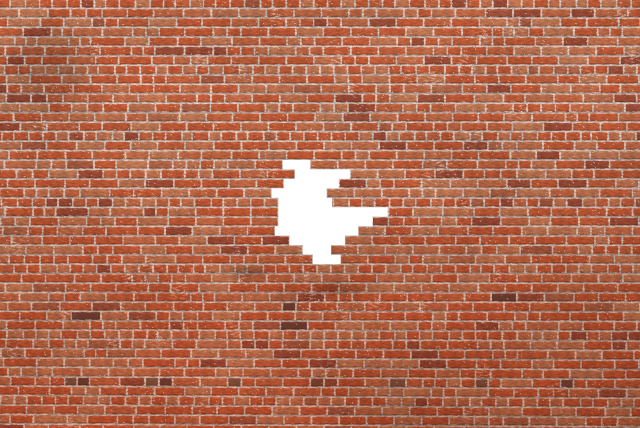
Reproduce this texture procedurally as a Shadertoy shader.

```glsl
const float ROW_H = 0.022135;
const float BRICK_W = 0.0645;
const float FIRST_ROW = 16.88;   // rows above the opening

// Left and right ends of the opening, one course per entry, downwards
const vec2 OPENING[11] = vec2[11](
    vec2(125, 174), vec2(147, 246), vec2(127, 226), vec2(105, 204),
    vec2(117, 214), vec2(117, 314), vec2(117, 287), vec2(111, 261),
    vec2(137, 237), vec2(161, 212), vec2(179, 229));

float hash(vec2 p) {
    p = fract(p * vec2(0.1731, 0.2397) + 0.137);
    p += dot(p, p.yx + 31.32);
    return fract((p.x + p.y) * p.x * 17.13);
}

vec2 openingSpan(int course) { return 0.5 + OPENING[course] / 768.0; }

float boxDistance(vec2 p, vec2 halfSize, float radius) {
    vec2 d = abs(p) - halfSize + radius;
    return length(max(d, 0.0)) + min(max(d.x, d.y), 0.0) - radius;
}

float spanDistance(vec2 p, vec2 span, float y) {
    vec2 center = vec2(0.5 * (span.x + span.y), y);
    return boxDistance(p - center, vec2(0.5 * (span.y - span.x), 0.5 * ROW_H), 0.0004);
}

// Courses of the opening, bridged where they overlap
float openingDistance(vec2 p) {
    float d = 1.0;
    vec2 above = openingSpan(0);
    for (int i = 0; i < 11; i++) {
        vec2 span = openingSpan(i);
        float top = (FIRST_ROW + float(i)) * ROW_H;
        d = min(d, spanDistance(p, span, top + 0.5 * ROW_H));
        if (i > 0) d = min(d, spanDistance(p, vec2(max(span.x, above.x), min(span.y, above.y)), top));
        above = span;
    }
    return d;
}

// Distance to the nearest scattered point, and that point's random value
vec2 cellular(vec2 p) {
    vec2 cell = floor(p), best = vec2(9.0, 0.0);
    for (int j = -1; j <= 1; j++)
    for (int i = -1; i <= 1; i++) {
        vec2 c = cell + vec2(i, j);
        float d = length(c + vec2(hash(c), hash(c + 57.3)) - p);
        if (d < best.x) best = vec2(d, hash(c + 19.7));
    }
    return best;
}

float waves(vec2 p) {
    float sum = 0.0, amp = 0.5;
    for (int i = 0; i < 4; i++) {
        sum += amp * sin(p.x + 1.7 * sin(p.y)) * cos(p.y * 1.2 + sin(p.x * 0.7));
        p = mat2(1.5, 1.1, -1.1, 1.5) * p + 2.3;
        amp *= 0.55;
    }
    return sum;
}

// Soft elliptical shadow as a brightness factor
float shadow(vec2 p, vec2 center, vec2 radius, float strength) {
    return 1.0 - strength * smoothstep(1.0, 0.1, length((p - center) / radius));
}

// Joints stay regular near the opening and wander further away
float jointAt(float i, float row) {
    return i + 0.28 * (hash(vec2(i + 40.0, row + 80.0)) - 0.5) * step(4.5, abs(i));
}

vec2 brickEnds(float u, float row) {
    float i = floor(u);
    if (u < jointAt(i, row)) i -= 1.0;
    else if (u > jointAt(i + 1.0, row)) i += 1.0;
    return vec2(jointAt(i, row), jointAt(i + 1.0, row));
}

vec3 brickColor(float tone, float grain, float broad) {
    vec3 c = mix(vec3(0.70, 0.32, 0.19), vec3(0.70, 0.43, 0.30), smoothstep(0.25, 0.9, tone));
    c = mix(c, vec3(0.57, 0.27, 0.19), smoothstep(0.87, 0.96, tone));
    return c * (1.0 + 0.16 * grain + 0.08 * broad);
}

void mainImage(out vec4 fragColor, in vec2 fragCoord) {
    vec2 uv = fragCoord / iResolution.xy;
    vec2 p = vec2(uv.x * 1.5, 1.0 - uv.y);
    float px = 1.0 / iResolution.y;

    // Courses sag slightly below; every seventh row is a header course
    float v = p.y / ROW_H - FIRST_ROW - 0.3 * (uv.x - 0.5) * smoothstep(0.65, 0.9, p.y);
    float row = floor(v);
    bool header = mod(row, 7.0) == 4.0;
    float len = header ? BRICK_W * 0.5 : BRICK_W;
    float start = 0.75 + len * (0.5 * mod(row, 2.0) + 0.35 * hash(vec2(row + 50.0, 3.0)));
    if (row >= 0.0 && row < 11.0) start = openingSpan(int(row)).x;
    if (row == 23.0) start = 0.598;

    // Some bricks are split into two short ones
    float u = (p.x - start) / len;
    vec2 ends = brickEnds(u, row);
    bool marked = row == 23.0 && mod(floor(ends.x + 0.5), 3.0) == 2.0;
    if (!header && (marked || hash(vec2(ends.x * 3.1 + 70.0, row + 90.0)) > 0.86)) {
        float middle = 0.5 * (ends.x + ends.y);
        if (u < middle) ends.y = middle;
        else { ends.x = middle; marked = false; }
    }
    float tone = hash(vec2(ends.x * 7.3 + 200.0, row * 3.7 + 150.0));

    // Brick outline with worn edges
    float grain = waves(p * vec2(210.0, 330.0));
    float broad = waves(p * vec2(7.0, 9.0));
    vec2 local = vec2((u - 0.5 * (ends.x + ends.y)) * len, (fract(v) - 0.5) * ROW_H);
    vec2 halfSize = vec2(0.5 * (ends.y - ends.x) * len, 0.5 * ROW_H) - vec2(0.0020, 0.0022);
    float d = boxDistance(local, halfSize, 0.0018) + 0.0010 * grain;
    float brickMask = 1.0 - smoothstep(-0.7 * px, 0.7 * px, d);

    vec3 brick = brickColor(tone, grain, broad);
    float soot = marked || (tone > 0.985 && p.y > 0.65) ? 0.6 : 0.0;
    brick = mix(brick, vec3(0.27, 0.21, 0.20), soot * (0.8 + 0.4 * grain));
    brick *= 1.0 - 0.22 * smoothstep(0.5, 1.0, local.y / halfSize.y);
    brick *= 1.0 + 0.07 * smoothstep(0.3, 0.9, -local.y / halfSize.y);

    // Mortar, lime stains and pale chips
    vec3 mortar = vec3(0.78, 0.70, 0.66) * (1.0 + 0.20 * grain + 0.08 * broad);
    mortar *= 1.0 - 0.17 * smoothstep(0.3, 0.5, fract(v) - 0.5);
    vec2 stain = cellular(p * 11.0);
    float lime = step(0.72, stain.y) * smoothstep(0.36, 0.0, stain.x) * smoothstep(-0.1, 0.6, grain);
    vec2 chip = cellular(p * vec2(120.0, 150.0) + 0.3 * grain);
    float chips = step(0.90, chip.y) * smoothstep(0.34, 0.10, chip.x);
    vec3 color = mix(mortar, brick, brickMask);
    color = mix(color, vec3(0.88, 0.82, 0.79), clamp(0.5 * lime + 0.5 * chips, 0.0, 0.8));

    // Redder toward the bottom, darkest low right
    color *= mix(vec3(1.01, 1.03, 1.04), vec3(0.96, 0.88, 0.84), smoothstep(0.25, 0.95, p.y));
    color *= 1.0 - 0.10 * smoothstep(1.4, 2.4, p.x + p.y);

    // Dusky bulges upper left and under the opening
    color *= shadow(p, vec2(0.11, 0.14), vec2(0.14, 0.16), 0.14);
    color *= shadow(p, vec2(0.58, 0.635), vec2(0.07, 0.025), 0.22);
    color *= shadow(p, vec2(0.79, 0.675), vec2(0.10, 0.025), 0.16);

    float hole = openingDistance(p) + 0.0004 * grain;
    color = mix(color, vec3(1.0), 1.0 - smoothstep(-0.7 * px, 0.7 * px, hole));
    fragColor = vec4(clamp(color, 0.0, 1.0), 1.0);
}
```
